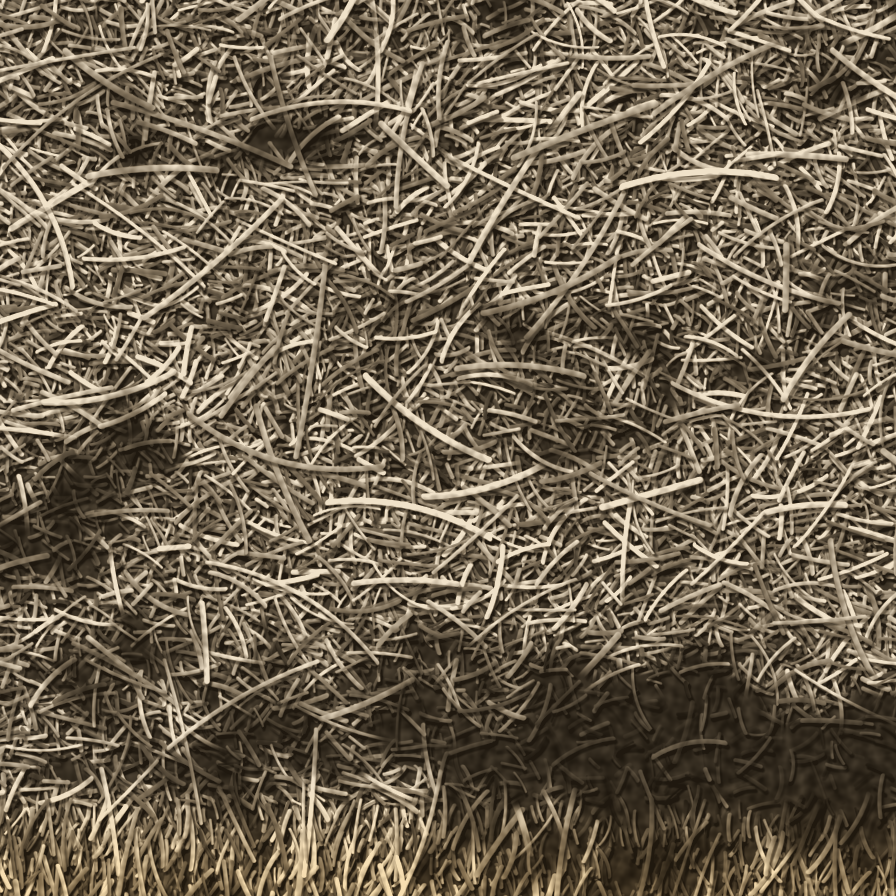
A WebGL 1 fragment shader for this texture:

```glsl
precision highp float;
// Dry straw and chaff scattered over dark soil, in hard sunlight.
uniform vec2 u_resolution;

const vec3 SHADE_COLOR = vec3(0.12, 0.095, 0.06);
const vec3 STRAW_COLOR = vec3(0.51, 0.45, 0.36);
const vec3 SUNLIT_COLOR = vec3(0.94, 0.885, 0.79);
const vec3 GOLD_TINT = vec3(1.04, 0.98, 0.84);
const float SOIL_TONE = 0.19;
const float SHADOW_DEPTH = 0.42;
const vec2 SHADOW_SHIFT = vec2(0.0018, -0.0036);
const float EDGE_SOFTNESS = 0.0011;
const float STUBBLE_TOP = 0.10;

// Cells per canvas height and half width of each kind of straw.
const float CHAFF_CELLS = 46.0;
const float CHAFF_WIDTH = 0.0020;
const float STEM_CELLS = 21.0;
const float STEM_WIDTH = 0.0023;
const float STALK_CELLS = 8.0;
const float STALK_WIDTH = 0.0029;

vec4 hash4(vec2 p) {
  vec4 q = fract(p.xyxy * vec4(0.1031, 0.1030, 0.0973, 0.1099));
  q += dot(q, q.wzxy + 33.33);
  return fract((q.xxyz + q.yzzw) * q.zywx);
}

float gradientDot(vec2 cell, vec2 offset) {
  float angle = 6.2832 * hash4(cell + 71.0).x;
  return dot(vec2(cos(angle), sin(angle)), offset);
}

float gradientNoise(vec2 p) {
  vec2 i = floor(p), f = fract(p);
  vec2 u = f * f * f * (f * (f * 6.0 - 15.0) + 10.0);
  vec2 e = vec2(1.0, 0.0);
  return mix(mix(gradientDot(i, f), gradientDot(i + e, f - e), u.x),
             mix(gradientDot(i + e.yx, f - e.yx), gradientDot(i + 1.0, f - 1.0), u.x), u.y);
}

// Uneven cover: low values are shaded hollows, high values thick straw.
float strawCover(vec2 uv) {
  float n = gradientNoise(uv * vec2(2.2, 3.6) + 4.0)
          + 0.6 * gradientNoise(uv * vec2(6.0, 9.0) + 17.0)
          + 0.45 * gradientNoise(uv * 17.0 + 31.0);
  float hollow = smoothstep(0.08, 0.15, uv.y) * (1.0 - smoothstep(0.18, 0.32, uv.y));
  return clamp(0.68 + 0.95 * n + 0.2 * (uv.y - 0.5) - 0.3 * hollow, 0.0, 1.0);
}

float strawAngle(vec2 center, float pick, float spread) {
  float flow = 0.5 * sin(center.x * 8.0 + 3.0 * sin(center.y * 6.0));
  float turn = 2.0 * pick - 1.0;
  float lying = flow + spread * turn * (0.4 + 0.6 * abs(turn));
  float upright = 1.45 + 0.6 * turn;
  return mix(lying, upright, step(center.y, STUBBLE_TOP));
}

float strawDistance(vec2 q, float halfLength, float halfWidth) {
  return length(vec2(max(abs(q.x) - halfLength, 0.0), q.y)) - halfWidth;
}

// Lays one straw per cell over the tone below, each with its own shadow.
float layStraws(float tone, vec2 uv, float cover, float cells, float width,
                vec2 toneRange, float spread, float seed) {
  float soft = max(EDGE_SOFTNESS, 0.6 / u_resolution.y);
  vec2 home = floor(uv * cells + seed * 0.37);
  for (int y = -1; y <= 1; y++) {
    for (int x = -1; x <= 1; x++) {
      vec2 cell = home + vec2(float(x), float(y));
      vec4 place = hash4(cell + seed * 19.7);
      vec4 look = hash4(cell + seed * 7.3 + 211.0);
      vec2 center = (cell + place.xy - seed * 0.37) / cells;
      float angle = strawAngle(center, place.z, spread);
      vec2 axis = vec2(cos(angle), sin(angle));
      mat2 toStraw = mat2(axis.x, -axis.y, axis.y, axis.x);
      vec2 q = toStraw * (uv - center);
      float halfLength = mix(0.28, 0.9, place.w) / cells;
      float halfWidth = width * mix(0.6, 1.3, look.y);
      q.y += (look.z - 0.5) * 0.5 * q.x * q.x * cells;
      float body = strawDistance(q, halfLength, halfWidth);
      float shadow = strawDistance(q - toStraw * SHADOW_SHIFT, halfLength, halfWidth);
      float present = smoothstep(-0.12, 0.12, 0.15 + cover - look.w);
      float sunSide = clamp(q.y * sign(axis.x) / halfWidth, -1.0, 1.0);
      float strawTone = mix(toneRange.x, toneRange.y, look.x) * (1.0 + 0.14 * sunSide);
      strawTone *= mix(0.42, 1.06, smoothstep(0.0, 0.7, cover));
      tone *= 1.0 - SHADOW_DEPTH * present * (1.0 - smoothstep(-soft, 2.0 * soft, shadow));
      tone = mix(tone, strawTone, present * (1.0 - smoothstep(-soft, soft, body)));
    }
  }
  return tone;
}

vec3 toneToColor(float tone) {
  float low = clamp((tone - SHADE_COLOR.r) / (STRAW_COLOR.r - SHADE_COLOR.r), 0.0, 1.0);
  float high = clamp((tone - STRAW_COLOR.r) / (SUNLIT_COLOR.r - STRAW_COLOR.r), 0.0, 1.0);
  return mix(mix(SHADE_COLOR, STRAW_COLOR, low), SUNLIT_COLOR, high);
}

void main() {
  vec2 uv = gl_FragCoord.xy / u_resolution.y;
  float cover = strawCover(uv);
  float tone = SOIL_TONE + 0.12 * gradientNoise(uv * 70.0) + 0.08 * cover;

  // From short chaff up to long stalks.
  for (int i = 0; i < 6; i++)
    tone = layStraws(tone, uv, cover, CHAFF_CELLS, CHAFF_WIDTH, vec2(0.28, 0.9), 1.9, float(i) + 1.0);
  for (int i = 0; i < 4; i++)
    tone = layStraws(tone, uv, cover, STEM_CELLS, STEM_WIDTH, vec2(0.42, 0.98), 1.5, float(i) + 11.0);
  for (int i = 0; i < 2; i++)
    tone = layStraws(tone, uv, cover, STALK_CELLS, STALK_WIDTH, vec2(0.62, 1.0), 1.2, float(i) + 21.0);

  // Fibre mottling, then a golden tinge on the standing stubble.
  tone *= 1.0 + 0.28 * gradientNoise(uv * 120.0 + 9.0);
  float gold = 0.8 * (1.0 - smoothstep(0.0, STUBBLE_TOP + 0.05, uv.y));
  gl_FragColor = vec4(toneToColor(tone) * mix(vec3(1.0), GOLD_TINT, gold), 1.0);
}
```
